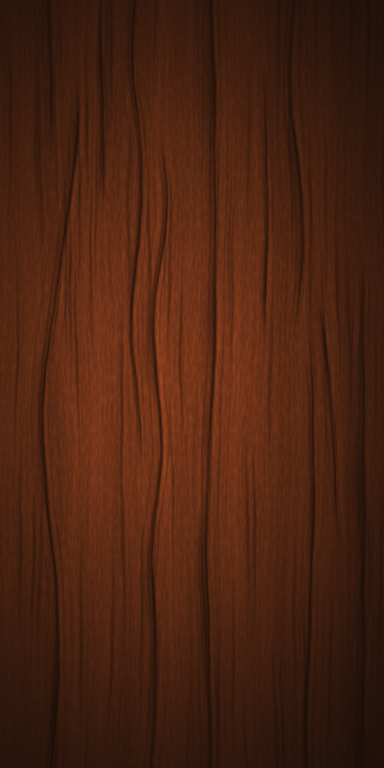
Write a Shadertoy shader that draws this texture.

```glsl
// Dark reddish timber with upright grain, lit by a warm oval glow.
// Veins with one crisp lit edge and thin companion lines lie over long
// cellular threads and pores; layered sines bend the grain and its bands.

const vec3 SHADOW = vec3(0.078, 0.044, 0.026);
const vec3 AMBER = vec3(0.530, 0.238, 0.112);
const vec2 GLOW_CENTER = vec2(0.43, 0.515);
const vec2 GLOW_RADIUS = vec2(0.58, 0.46);
const float GLOW_GAIN = 0.91;
const float VEIN_DEPTH = 0.36;
const float HAIRLINE_DEPTH = 0.34;
const float HAIRLINE_WIDTH = 0.0035;
const float RIM_GAIN = 0.16;
const float COMPANION_DEPTH = 0.32;
const float COMPANION_SPACING = 0.021;
const float THREAD_DEPTH = 0.30;
const float FIBRE_DEPTH = 0.20;
const float PORE_DEPTH = 0.24;
const float BAND_DEPTH = 0.05;

// Vein path: base x, lean, bend, bend frequency
const int VEINS = 11;
const vec4 PATH[VEINS] = vec4[VEINS](
    vec4(0.150, 0.05, 0.035, 8.3),
    vec4(0.412, 0.03, 0.014, 20.0),
    vec4(0.550, 0.01, 0.010, 7.3),
    vec4(0.777, -0.02, 0.013, 16.0),
    vec4(0.695, -0.02, 0.004, 10.0),
    vec4(0.805, 0.00, 0.015, 8.0),
    vec4(0.850, -0.20, 0.006, 14.0),
    vec4(0.262, 0.01, 0.005, 18.0),
    vec4(0.132, 0.00, 0.006, 15.0),
    vec4(0.357, 0.00, 0.011, 18.0),
    vec4(0.950, 0.02, 0.006, 9.0));

// Vein extent: bend phase, lower end, upper end, half width
const vec4 EXTENT[VEINS] = vec4[VEINS](
    vec4(0.80, -0.2, 0.92, 0.010),
    vec4(-0.60, -0.1, 0.84, 0.010),
    vec4(-3.54, -0.2, 1.20, 0.012),
    vec4(-3.40, 0.54, 1.20, 0.010),
    vec4(0.50, 0.53, 0.93, 0.005),
    vec4(-1.47, -0.1, 0.60, 0.007),
    vec4(1.00, 0.27, 0.64, 0.005),
    vec4(0.30, 0.70, 1.05, 0.007),
    vec4(2.00, 0.78, 1.20, 0.008),
    vec4(0.46, 0.36, 1.20, 0.008),
    vec4(0.00, -0.2, 0.68, 0.012));

vec2 hash2(vec2 p) {
    vec3 q = fract(p.xyx * vec3(0.1031, 0.1030, 0.0973));
    q += dot(q, q.yzx + 33.33);
    return fract((q.xx + q.yz) * q.zy);
}

// Distance to the nearest scattered point
float cellular(vec2 p) {
    vec2 cell = floor(p);
    float nearest = 4.0;
    for (int j = -1; j <= 1; j++) {
        for (int i = -1; i <= 1; i++) {
            vec2 id = cell + vec2(i, j);
            vec2 d = id + hash2(id) - p;
            nearest = min(nearest, dot(d, d));
        }
    }
    return sqrt(nearest);
}

// Gentle sideways drift of the grain
float drift(vec2 p) {
    return 0.006 * sin(p.y * 7.0 + p.x * 9.0)
         + 0.003 * sin(p.y * 19.0 - p.x * 21.0 + 1.0)
         + 0.001 * sin(p.y * 53.0 + p.x * 37.0);
}

// Light kept by the veins: dark cores, lit rims, companion lines
float veinShade(vec2 p) {
    float shade = 1.0;
    for (int i = 0; i < VEINS; i++) {
        vec4 path = PATH[i];
        vec4 extent = EXTENT[i];
        float bend = path.z * mix(0.4, 1.0, smoothstep(0.0, 0.45, p.y));
        float center = path.x + path.y * (p.y - 0.5)
                     + bend * sin(path.w * p.y + extent.x);
        float d = p.x - center;
        float span = smoothstep(extent.y, extent.y + 0.10, p.y)
                   * (1.0 - smoothstep(extent.z - 0.10, extent.z, p.y));

        // One crisp side, one soft side, both swelling unevenly
        float swell = sin(p.y * 19.0 + path.x * 40.0) + 0.6 * sin(p.y * 43.0 + path.x * 71.0);
        float width = extent.w * (0.85 + 0.25 * swell) * (d > 0.0 ? 0.40 : 1.7);
        float core = exp(-d * d / (width * width)) * (0.75 + 0.15 * swell);
        float hair = exp(-d * d / (HAIRLINE_WIDTH * HAIRLINE_WIDTH));
        float rimOffset = (d - 0.011) / 0.005;
        float rim = exp(-rimOffset * rimOffset) * (0.6 + 0.25 * swell);

        float flank = exp(-d * d / (extent.w * extent.w * 14.0));
        float wave = 0.5 - 0.5 * cos(6.2832 * d / COMPANION_SPACING + 2.0 * sin(p.y * 6.0 + path.x * 20.0));
        float companion = pow(wave, 5.0) * flank * (0.7 - 0.2 * swell);
        shade *= 1.0 - span * (VEIN_DEPTH * core + HAIRLINE_DEPTH * hair
                             + COMPANION_DEPTH * companion - RIM_GAIN * rim);
    }
    return shade;
}

void mainImage(out vec4 fragColor, in vec2 fragCoord) {
    vec2 p = fragCoord / iResolution.xy;
    vec2 grain = vec2(p.x + drift(p), p.y);

    // Oval light
    vec2 fromGlow = (p - GLOW_CENTER) / GLOW_RADIUS;
    float tone = GLOW_GAIN * exp(-dot(fromGlow, fromGlow));

    // Broad bands, long dark threads, fibres and short pores
    float band = sin(grain.x * 31.0 + 1.0) + 0.6 * sin(grain.x * 73.0 + p.y * 3.0);
    float thread = 1.0 - smoothstep(0.04, 0.26, cellular(grain * vec2(38.0, 1.5)));
    float fibre = cellular(grain * vec2(95.0, 5.0) + 17.0) - 0.45;
    float pore = cellular(grain * vec2(150.0, 75.0) + 41.0) - 0.45;
    tone *= 1.0 + BAND_DEPTH * band + FIBRE_DEPTH * fibre + PORE_DEPTH * pore;
    tone *= 1.0 - THREAD_DEPTH * thread;

    tone *= veinShade(vec2(p.x + 0.4 * drift(p * 2.0), p.y));
    fragColor = vec4(mix(SHADOW, AMBER, clamp(tone, 0.0, 1.15)), 1.0);
}
```
